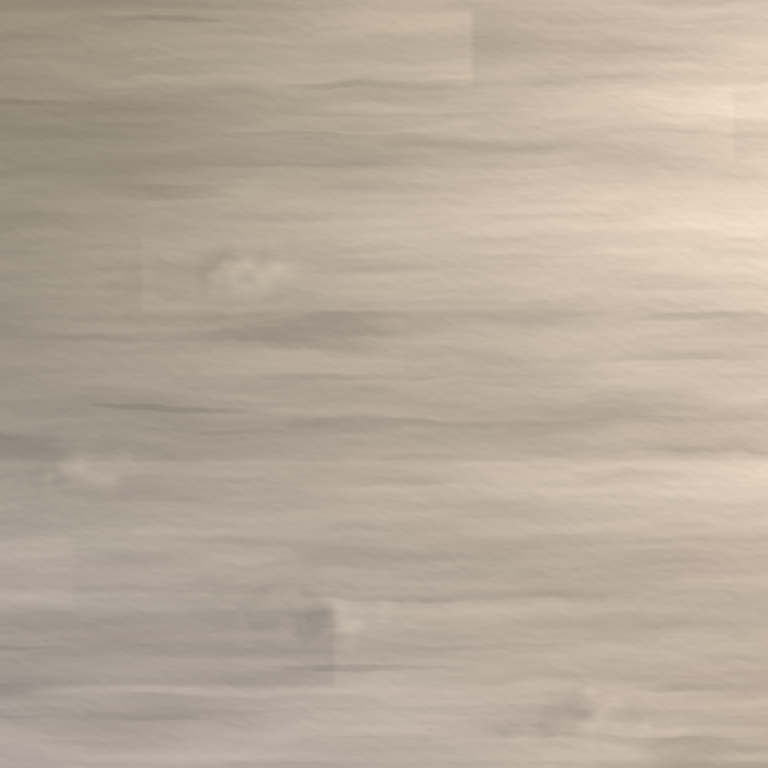
A Shadertoy shader for this texture:

```glsl
// Pale greige wood planks lying horizontally under soft light from the right.
// Staggered strips carry a flat tone each; stretched noise adds grain, thin
// dark pores and embossed relief, and a short loop adds a few smudged knots.

const float ROW_HEIGHT = 0.0977;
const float ROW_START = 0.004;
const float SEAM_BLUR = 0.005;
const vec3 LEFT_LOW = vec3(0.675, 0.642, 0.612);
const vec3 LEFT_HIGH = vec3(0.582, 0.543, 0.474);
const vec3 RIGHT_LOW = vec3(0.735, 0.675, 0.615);
const vec3 RIGHT_HIGH = vec3(0.895, 0.822, 0.745);

float hash(vec2 p) {
    vec3 q = fract(vec3(p.xyx) * 0.1031);
    q += dot(q, q.yzx + 33.33);
    return fract((q.x + q.y) * q.z);
}

float noise(vec2 p) {
    vec2 cell = floor(p);
    vec2 f = fract(p);
    f = f * f * (3.0 - 2.0 * f);
    float low = mix(hash(cell), hash(cell + vec2(1.0, 0.0)), f.x);
    float high = mix(hash(cell + vec2(0.0, 1.0)), hash(cell + 1.0), f.x);
    return mix(low, high, f.y);
}

// Layered noise, centred on zero
float fbm(vec2 p) {
    float sum = 0.0;
    float weight = 0.5;
    for (int i = 0; i < 4; i++) {
        sum += weight * (noise(p) - 0.5);
        p = p * 2.03 + vec2(17.3, 9.1);
        weight *= 0.5;
    }
    return sum;
}

// Soft round spot of the given inverse radii
float spot(vec2 d, vec2 scale) {
    return exp(-dot(d * scale, d * scale));
}

// Tone of one row, stepping softly where two planks butt together
float rowTone(float row, float x) {
    float joint = mod(0.775 - 0.34 * row, 1.45);
    float leftTone = hash(vec2(row + 20.0, 3.0));
    float rightTone = hash(vec2(row + 20.0, 8.0));
    float side = smoothstep(-SEAM_BLUR, SEAM_BLUR, x - joint);
    return mix(leftTone, rightTone, side) - 0.5;
}

float plankTone(vec2 uv) {
    float y = (uv.y - ROW_START) / ROW_HEIGHT;
    float row = floor(y);
    float blend = smoothstep(0.0, 2.0 * SEAM_BLUR / ROW_HEIGHT, fract(y));
    return mix(rowTone(row - 1.0, uv.x), rowTone(row, uv.x), blend);
}

// Broad bands, wavering streaks and thin dark pore lines
float grain(vec2 uv) {
    float wave = 0.022 * fbm(uv * vec2(7.0, 9.0)) + 0.004 * fbm(uv * vec2(30.0, 40.0));
    vec2 p = vec2(uv.x, uv.y + wave);
    float bands = fbm(p * vec2(1.6, 15.0) + 4.0);
    float streaks = fbm(p * vec2(6.0, 58.0) + 31.0);
    float line = noise(p * vec2(4.5, 75.0) + 53.0);
    float pores = smoothstep(0.68, 0.95, line) * noise(uv * vec2(9.0, 14.0));
    return 0.125 * bands + 0.115 * streaks - 0.07 * pores;
}

// Small slanted embossing, lit from above
float relief(vec2 uv) {
    vec2 p = vec2(uv.x, uv.y + 0.3 * uv.x) * vec2(60.0, 125.0);
    return fbm(p + 12.0) - fbm(p + vec2(12.0, 12.55));
}

// Ragged dark smudge with pale mottled figure on its right side
float knot(vec2 offset, float seed) {
    vec2 warp = vec2(fbm(offset * 28.0 + seed), fbm(offset * 35.0 + seed + 20.0));
    vec2 d = offset + 0.06 * warp;
    float mottle = noise(offset * vec2(48.0, 65.0) + seed);
    return -0.06 * spot(d, vec2(48.0, 32.0))
        - 0.035 * spot(d + vec2(0.05, 0.0), vec2(12.0, 42.0))
        + 0.085 * mottle * spot(d - vec2(0.055, 0.0), vec2(16.0, 32.0));
}

float knots(vec2 uv) {
    float sum = 0.0;
    for (int i = 0; i < 4; i++) {
        float n = float(i);
        vec2 centre = vec2(abs(0.74 - 0.34 * n), 0.07 + 0.10 * n + 0.03 * n * n);
        sum += knot(uv - centre, 60.0 + 13.0 * n);
    }
    return sum;
}

// Smooth light falling across the floor
vec3 litBase(vec2 uv) {
    vec3 left = mix(LEFT_LOW, LEFT_HIGH, uv.y);
    vec3 right = mix(RIGHT_LOW, RIGHT_HIGH, smoothstep(0.0, 0.75, uv.y));
    return mix(left, right, pow(uv.x, 1.25));
}

void mainImage(out vec4 fragColor, in vec2 fragCoord) {
    vec2 uv = fragCoord / iResolution.xy;
    float shade = 0.065 * plankTone(uv) + grain(uv) + knots(uv) + 0.035 * relief(uv);

    // Slow drift between pinkish and greenish beige
    float hue = 0.035 * fbm(uv * vec2(2.0, 11.0) + 71.0);
    vec3 colour = litBase(uv) * (1.0 + 1.35 * shade);
    colour += hue * vec3(0.4, -0.2, 0.1);
    fragColor = vec4(clamp(colour, 0.0, 1.0), 1.0);
}
```
